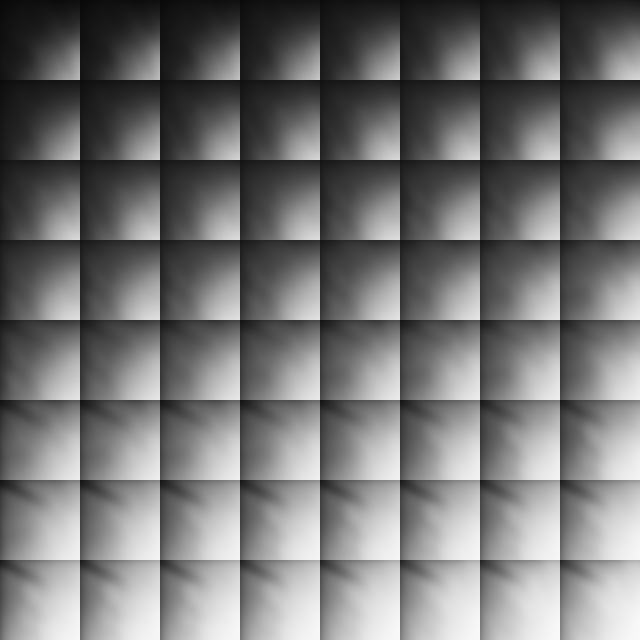
This pattern is drawn by a Shadertoy shader. Its source:

```glsl
// An 8 by 8 grid of smoky grey tiles, each lit from its lower right corner.
// Light is summed as an exposure and passed through a logistic curve; tiles
// brighten down the grid while slices of 3D noise drift from tile to tile.

#define TILES 8.0
#define BASE_EXPOSURE -2.65
#define ROW_GAIN 2.4
#define COLUMN_GAIN 0.45
#define EDGE_SHADE 0.55
#define EDGE_WIDTH 0.07
#define WEDGE_GAIN 0.75
#define STREAK_SHADE 0.55
#define SMOKE_GAIN 0.75
#define SMOKE_SCALE 2.7
#define ROW_DRIFT 0.42
#define COLUMN_DRIFT 0.13

float hash(vec3 p) {
    return fract(sin(dot(p, vec3(127.1, 311.7, 74.7))) * 43758.545);
}

// Value noise with smooth interpolation on all three axes
float noise(vec3 p) {
    vec3 i = floor(p);
    vec3 f = fract(p);
    f = f * f * f * (f * (f * 6.0 - 15.0) + 10.0);
    vec2 e = vec2(0.0, 1.0);
    vec4 nearFar = mix(
        vec4(hash(i), hash(i + e.xyx), hash(i + e.xxy), hash(i + e.xyy)),
        vec4(hash(i + e.yxx), hash(i + e.yyx), hash(i + e.yxy), hash(i + e.yyy)),
        f.x);
    vec2 layers = mix(nearFar.xz, nearFar.yw, f.y);
    return mix(layers.x, layers.y, f.z);
}

// Soft smoke, sheared along the falling diagonal
float smoke(vec2 p, float slice) {
    vec2 q = vec2(p.x - 0.45 * p.y, 0.65 * p.y + 0.2 * p.x) * SMOKE_SCALE;
    float broad = noise(vec3(q + 3.0, slice));
    float fine = noise(vec3(q * 2.1 + 9.0, slice * 1.3 + 5.0));
    return 0.68 * broad + 0.32 * fine - 0.5;
}

// Grey level at uv, with y pointing down the grid
float tileShade(vec2 uv) {
    vec2 cell = floor(uv * TILES);
    vec2 p = fract(uv * TILES);
    vec2 g = cell / (TILES - 1.0);
    float row = g.y * (0.7 + 0.3 * g.y);

    // Corner light and the change across the grid
    float exposure = BASE_EXPOSURE + ROW_GAIN * row + COLUMN_GAIN * (g.x - 0.5);
    exposure += 0.45 * p.x + 1.1 * p.y + 2.1 * p.x * p.y;
    exposure += row * (p.x - 0.4 * p.y - 0.3 * p.x * p.y);

    // Shade gathered along the upper and left edges
    vec2 edge = exp(-p / EDGE_WIDTH);
    exposure -= EDGE_SHADE * (edge.x + edge.y) * (0.5 + 0.5 * row);

    // Bright wedge to the right of a falling ray
    float ray = p.x - 0.22 - 0.4 * p.y;
    float wedge = smoothstep(-0.2, 0.2, ray) - 0.5;
    exposure += WEDGE_GAIN * wedge * smoothstep(0.15, 0.8, p.y) * (1.0 - row);

    // Dark streak falling from the upper left in the lower rows
    float across = (p.y - 0.02 - 0.48 * p.x) / (0.08 + 0.06 * p.x);
    float streak = exp(-across * across) * (1.0 - smoothstep(0.3, 0.75, p.x));
    exposure -= STREAK_SHADE * streak * smoothstep(0.35, 0.9, g.y);

    // Smoke changes slowly from one tile to the next
    float slice = cell.y * ROW_DRIFT + cell.x * COLUMN_DRIFT;
    exposure += SMOKE_GAIN * smoke(p, slice);

    return 1.0 / (1.0 + exp(-exposure));
}

void mainImage(out vec4 fragColor, in vec2 fragCoord) {
    // Four samples per pixel smooth the tile borders
    float grey = 0.0;
    for (int k = 0; k < 4; k++) {
        vec2 offset = vec2(k % 2, k / 2) * 0.5 - 0.25;
        vec2 uv = (fragCoord + offset) / iResolution.xy;
        grey += 0.25 * tileShade(vec2(uv.x, 1.0 - uv.y));
    }
    fragColor = vec4(vec3(grey), 1.0);
}
```
